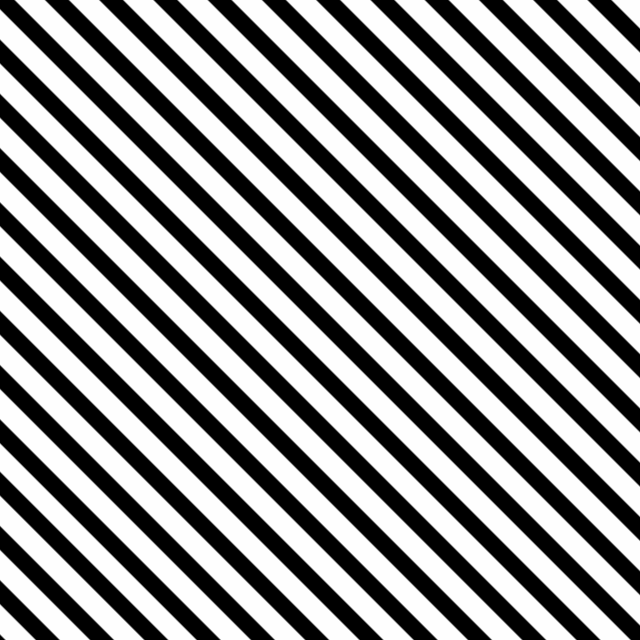
Give the GLSL for this pattern, as a Shadertoy shader.

```glsl
// Bold black diagonal stripes falling from upper left to lower right on white.
// A signed distance to the nearest stripe, repeated along the line x + y, is
// smoothed into ink; the stripes in the lower left corner sit slightly closer.

const float PERIOD       = 0.08477;  // stripe spacing measured along x
const float STRIPE_WIDTH = 0.0373;   // stripe thickness measured along x
const float PHASE        = 0.0042;   // centre of the stripe nearest the diagonal
const float SEAM         = -0.716;   // diagonal position where the spacing slips
const float SEAM_SHIFT   = 0.0029;   // size of that slip
const float EDGE_SOFT    = 0.0024;   // half width of the soft edge
const vec3  PAPER        = vec3(0.995);
const vec3  INK          = vec3(0.0);

// Signed distance along x to the nearest stripe, negative inside
float stripeDistance(float diagonal) {
    float slip = diagonal < SEAM ? SEAM_SHIFT : 0.0;
    float offset = (diagonal - PHASE - slip) / PERIOD;
    float toCentre = abs(fract(offset + 0.5) - 0.5) * PERIOD;
    return toCentre - 0.5 * STRIPE_WIDTH;
}

void mainImage(out vec4 fragColor, in vec2 fragCoord) {
    vec2 uv = fragCoord / iResolution.y;

    // Zero on the line from the upper left to the lower right corner
    float diagonal = uv.x + uv.y - 1.0;

    // Keep the edge at least one pixel wide on small canvases
    float soft = max(EDGE_SOFT, 1.0 / iResolution.y);
    float paper = smoothstep(-soft, soft, stripeDistance(diagonal));

    fragColor = vec4(mix(INK, PAPER, paper), 1.0);
}
```
